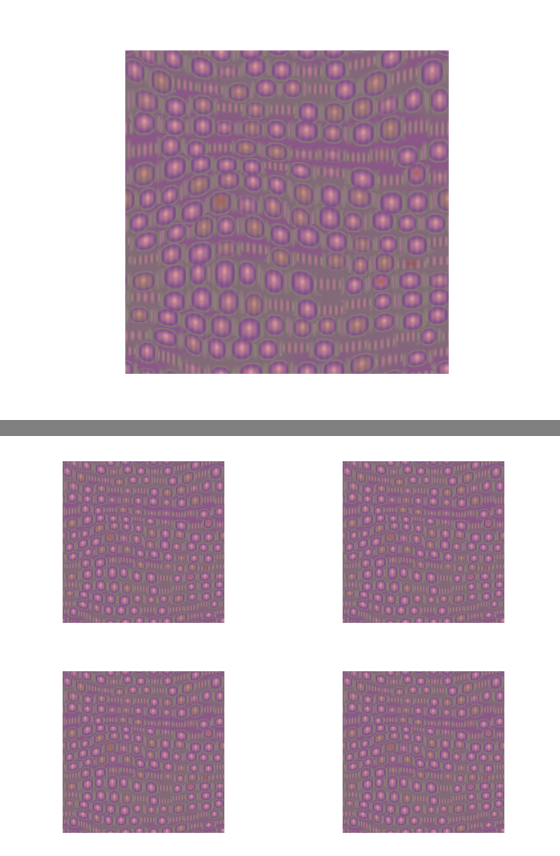
Top: one tile. Bottom: repeated 2 by 2.
Reproduce this pattern procedurally as a WebGL 1 fragment shader.

```glsl
precision highp float;

uniform vec2 u_resolution;

float hash(vec2 p) {
  vec3 q = fract(p.xyx * 0.1031);
  q += dot(q, q.yzx + 33.33);
  return fract((q.x + q.y) * q.z);
}

// Value noise that wraps after "period" lattice cells
float wrapNoise(vec2 p, vec2 period) {
  vec2 i = floor(p), f = fract(p);
  f = f * f * (3.0 - 2.0 * f);
  vec2 a = mod(i, period), b = mod(i + 1.0, period);
  return mix(mix(hash(a), hash(vec2(b.x, a.y)), f.x),
             mix(hash(vec2(a.x, b.y)), hash(b), f.x), f.y);
}

vec3 beadPanel(vec2 p) {
  const vec2 COUNT = vec2(12.0, 15.0);
  vec2 grid = p * COUNT;

  // Rows undulate gently
  grid.y += 1.1 * (wrapNoise(p * vec2(3.0, 2.0), vec2(3.0, 2.0)) - 0.5)
          + 0.3 * (wrapNoise(p * vec2(6.0, 8.0) + 0.3, vec2(6.0, 8.0)) - 0.5);

  // Nearest bead; some are flat and ribbed
  float nearest = 9.0, plump = 1.0;
  vec2 local = vec2(0.0), size = vec2(1.0), bead = vec2(0.0);
  for (int j = -1; j <= 1; j++) {
    float row = floor(grid.y) + float(j);
    float wrappedRow = mod(row, COUNT.y);
    float x = grid.x + hash(vec2(wrappedRow, 7.0))
            + 0.4 * wrapNoise(vec2(p.x * 6.0, wrappedRow), vec2(6.0, COUNT.y));
    for (int i = -1; i <= 1; i++) {
      vec2 cell = vec2(floor(x) + float(i), row);
      vec2 id = mod(cell, COUNT);
      vec2 jitter = vec2(hash(id + 20.0), hash(id + 40.0)) - 0.5;
      float fullness = smoothstep(0.16, 0.36, hash(id + 80.0));
      vec2 q = vec2(x, grid.y) - cell - 0.5 - jitter * vec2(0.14, 0.26);
      vec2 s = mix(vec2(0.5, 0.34), vec2(0.46, 0.57) * (1.0 + 0.2 * jitter.x), fullness);
      vec2 r = abs(q / s);
      float d = pow(dot(pow(r + 1e-4, vec2(2.5)), vec2(1.0)), 0.4);
      if (d < nearest) {
        nearest = d;
        local = q;
        size = s;
        plump = fullness;
        bead = id;
      }
    }
  }

  vec3 violet = vec3(0.54, 0.34, 0.53);
  vec3 sage = vec3(0.48, 0.49, 0.41);
  vec3 lilac = vec3(0.66, 0.43, 0.59);
  vec2 rel = abs(local / size);
  float inRow = 1.0 - smoothstep(0.3, 1.0, rel.y);
  float ribs = 0.5 + 0.5 * cos(local.x * 28.0);
  float ochre = smoothstep(0.62, 0.9, hash(bead + 60.0));

  // Gaps: violet between rows, sage between neighbours
  float mossy = smoothstep(0.4, 0.75, wrapNoise(p * vec2(5.0, 7.0), vec2(5.0, 7.0)));
  vec3 gap = mix(violet, sage, 0.5 * mossy);
  gap = mix(gap, sage, 0.8 * inRow * smoothstep(0.6, 0.9, rel.x));
  gap = mix(gap, lilac, 0.6 * inRow * smoothstep(0.96, 1.06, rel.x));

  // Round bead: rosy core, violet ring, pale dull rim
  vec3 body = mix(vec3(0.69, 0.46, 0.57), vec3(0.51, 0.33, 0.54), smoothstep(0.2, 0.7, nearest));
  body = mix(body, vec3(0.54, 0.46, 0.40), 0.65 * ochre * (1.0 - smoothstep(0.45, 0.75, nearest)));
  body = mix(body, vec3(0.53, 0.46, 0.47), smoothstep(0.7, 0.86, nearest));

  // Flat bead: faint upright ribs
  vec3 ribbed = mix(mix(violet, sage, 0.6), vec3(0.67, 0.45, 0.54), ribs);
  ribbed = mix(gap, ribbed, 0.9 * inRow);
  vec3 color = mix(mix(ribbed, body, plump), gap, smoothstep(0.86, 1.02, nearest));
  color += vec3(0.07, 0.04, 0.06) * (ribs - 0.5) * inRow;

  // Highlight with a soft halo, and rare rust spots
  vec2 h = local - vec2(0.0, 0.06);
  float glow = exp(-dot(h * h, vec2(40.0, 24.0)));
  float glint = exp(-dot(h * h, vec2(200.0, 75.0)));
  vec3 shine = mix(vec3(0.74, 0.50, 0.57), vec3(0.70, 0.48, 0.45), ochre);
  color = mix(color, shine, 0.7 * glow * plump);
  color = mix(color, vec3(0.90, 0.62, 0.65), 0.75 * glint * plump * (1.0 - 0.4 * ochre));
  float rust = step(0.98, hash(bead + 100.0));
  return mix(color, vec3(0.60, 0.32, 0.30), 0.7 * rust * glow);
}

void main() {
  // Square panel on a white ground
  vec2 extent = vec2(0.5775, 0.77);
  vec2 p = (gl_FragCoord.xy / u_resolution - vec2(0.22375, 0.11)) / extent;
  vec2 inside = clamp((0.5 - abs(p - 0.5)) * extent * u_resolution + 0.5, 0.0, 1.0);
  gl_FragColor = vec4(mix(vec3(1.0), beadPanel(p), inside.x * inside.y), 1.0);
}
```
